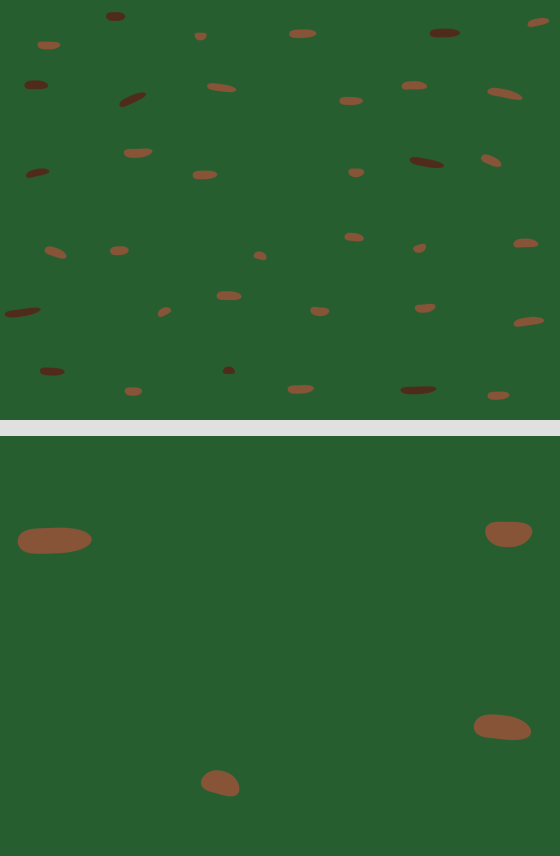
Top: the whole. Bottom: its middle third, enlarged.
This pattern is drawn by a Shadertoy shader. Its source:

```glsl
// Sparse brown grains, blunt on the left and tapered on the right, scattered over flat green.

// Lengths are in units of the canvas height.
const vec3 GREEN = vec3(0.15, 0.37, 0.19);
const vec3 LIGHT_BROWN = vec3(0.53, 0.33, 0.22);
const vec3 DARK_BROWN = vec3(0.31, 0.17, 0.11);
const vec2 CELL = vec2(2.0 / 9.0, 1.0 / 6.0);      // one grain per cell
const vec2 ROAM = vec2(0.85, 0.80);                // share of the free room used
const vec2 HALF_LENGTH = vec2(0.009, 0.045);       // shortest, longest
const vec2 HALF_WIDTH = vec2(0.0082, 0.0106);      // thinnest, thickest
const float MAX_TILT = 0.46;                       // radians
const float MAX_BEND = 0.0035;
const float DARK_SHARE = 0.28;
const float TIP_POWER = 2.3;                       // roundness of the right end
const float SEED = 17.0;

// Three random values in 0..1 for a cell.
vec3 hash3(vec2 cell, float salt) {
    vec3 p = fract(vec3(cell.xyx + salt + SEED) * vec3(0.1031, 0.1030, 0.0973));
    p += dot(p, p.yxz + 33.33);
    return fract((p.xxy + p.yzz) * p.zyx);
}

// Approximate distance to a superellipse with a blunt left end.
float grainDistance(vec2 p, vec2 halfSize, float bend) {
    float along = p.x / halfSize.x;
    float bow = min(along * along, 2.0) - 0.4;
    float across = (p.y - bend * bow) / halfSize.y;
    float bluntPower = clamp(1.7 * halfSize.x / halfSize.y, 2.0, 5.0);
    float power = along < 0.0 ? bluntPower : TIP_POWER;
    float reach = max(abs(along), 1e-4);
    float field = pow(reach, power) + across * across - 1.0;
    vec2 slope = vec2(power * pow(reach, power - 1.0), 2.0 * across) / halfSize;
    return field / max(length(slope), 1.0);
}

void mainImage(out vec4 fragColor, in vec2 fragCoord) {
    vec2 uv = fragCoord / iResolution.y;
    vec2 cell = floor(uv / CELL);
    vec2 local = uv - (cell + 0.5) * CELL;

    // Random traits of the grain in this cell
    vec3 place = hash3(cell, 0.0);
    vec3 size = hash3(cell, 41.0);
    vec3 pose = hash3(cell, 83.0);
    vec2 halfSize = vec2(mix(HALF_LENGTH.x, HALF_LENGTH.y, 0.5 * (size.x + size.y)),
                         mix(HALF_WIDTH.x, HALF_WIDTH.y, size.z));
    float lean = 2.0 * pose.x - 1.0;
    float tilt = MAX_TILT * lean * lean * lean;
    float bend = MAX_BEND * (2.0 * pose.y - 1.0);

    // Jitter limited so that each grain stays whole inside its cell
    vec2 extent = vec2(halfSize.x, halfSize.x * abs(sin(tilt)) + halfSize.y + MAX_BEND);
    vec2 jitter = (2.0 * place.xy - 1.0) * ROAM * (0.5 * CELL - extent);
    vec2 p = local - jitter;
    float c = cos(tilt), s = sin(tilt);
    p = vec2(c * p.x + s * p.y, c * p.y - s * p.x);

    // Flat fill with an antialiased edge
    float pixel = 1.0 / iResolution.y;
    float coverage = 1.0 - smoothstep(-0.75 * pixel, 0.75 * pixel, grainDistance(p, halfSize, bend));
    vec3 grainColor = pose.z < DARK_SHARE ? DARK_BROWN : LIGHT_BROWN;
    fragColor = vec4(mix(GREEN, grainColor, coverage), 1.0);
}
```
